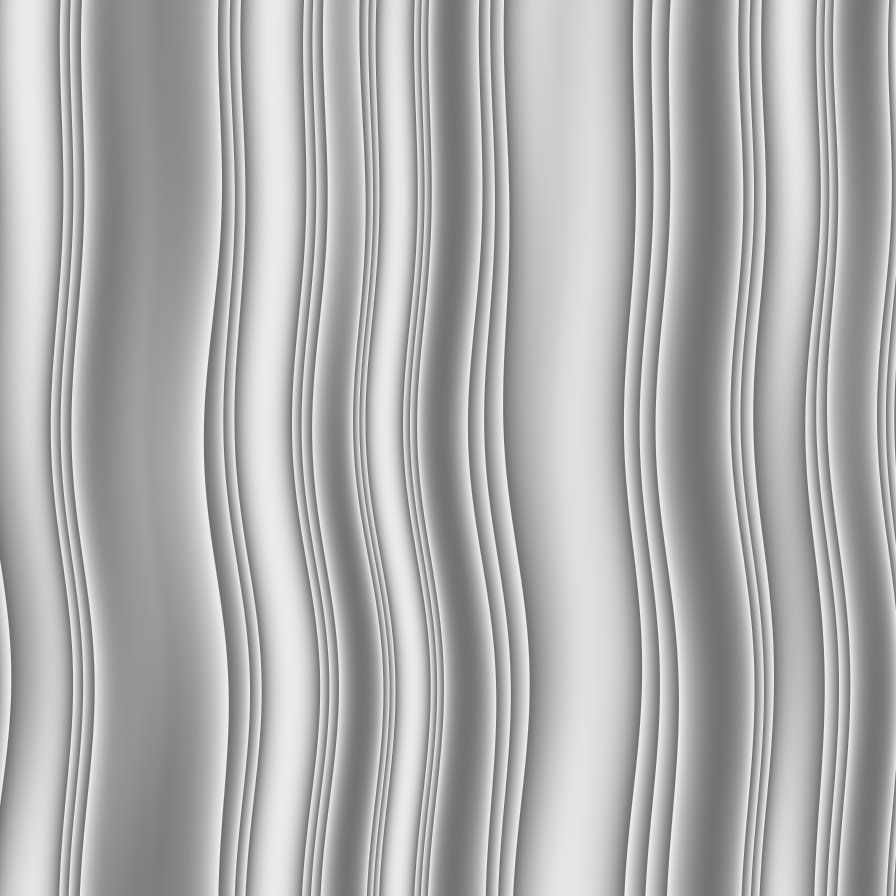
Give the GLSL for this texture, as a WebGL 2 fragment shader.

```glsl
#version 300 es
precision highp float;
// Grey vertical drapes: a bounded wave across x, irregular in pitch, is
// cut into four sawtooth levels. Steep flanks give tight creases, while
// crests and troughs give broad soft folds; a shared sway bends them all.

uniform vec2 u_resolution;
out vec4 fragColor;

const float TAU = 6.28319;

vec2 gradientAt(vec2 cell) {
    float angle = TAU * fract(sin(dot(cell, vec2(127.1, 311.7))) * 43758.5);
    return vec2(cos(angle), sin(angle));
}

// Gradient noise, roughly -0.7 to 0.7
float gradientNoise(vec2 p) {
    vec2 cell = floor(p);
    vec2 f = p - cell;
    vec2 u = f * f * f * (f * (f * 6.0 - 15.0) + 10.0);
    float a = dot(gradientAt(cell), f);
    float b = dot(gradientAt(cell + vec2(1, 0)), f - vec2(1, 0));
    float c = dot(gradientAt(cell + vec2(0, 1)), f - vec2(0, 1));
    float d = dot(gradientAt(cell + vec2(1, 1)), f - vec2(1, 1));
    return mix(mix(a, b, u.x), mix(c, d, u.x), u.y);
}

// Sideways bend of the folds, repeating over the canvas height
float sway(float y) {
    float t = TAU * y;
    return 0.0065 * sin(t) + 0.005 * cos(t) - 0.0073 * cos(2.0 * t);
}

// Height of the cloth, kept between 0 and 4 so crests and troughs never wrap
float foldHeight(vec2 p) {
    // Uneven pitch: slow widening and narrowing, then smaller jitter
    float phase = 5.0 * p.x + 0.19 * sin(TAU * (2.0 * p.x + 0.1));
    phase += 0.3 * gradientNoise(vec2(p.x * 4.0 + 7.0, p.y * 0.1 + 3.4));
    phase += 0.22 * gradientNoise(vec2(p.x * 10.0 + 3.0, p.y * 0.15 + 6.4));

    // Some crests and troughs are softened along their length
    float softening = gradientNoise(vec2(p.x * 9.0 + 31.0, p.y * 0.9 + 5.2));
    float wave = sin(TAU * phase) * (1.0 - 0.4 * smoothstep(-0.05, 0.5, softening));
    wave += 0.025 * gradientNoise(vec2(p.x * 55.0, p.y * 0.7 + 9.3));
    return 2.0 + 1.95 * tanh(1.2 * wave) / tanh(1.2);
}

// Integral of fract(v), used to filter the sawtooth
float sawtoothArea(float v) {
    float f = fract(v);
    return 0.5 * (floor(v) + f * f);
}

void main() {
    vec2 p = gl_FragCoord.xy / u_resolution;
    p.x -= sway(p.y) * (1.0 + 0.5 * gradientNoise(p * vec2(3.0, 1.5) + 17.3));

    // Sawtooth averaged over the pixel footprint
    float height = foldHeight(p);
    float width = max(fwidth(height), 0.002);
    float shade = (sawtoothArea(height + 0.5 * width)
                 - sawtoothArea(height - 0.5 * width)) / width;

    fragColor = vec4(vec3(mix(0.425, 0.945, shade)), 1.0);
}
```
